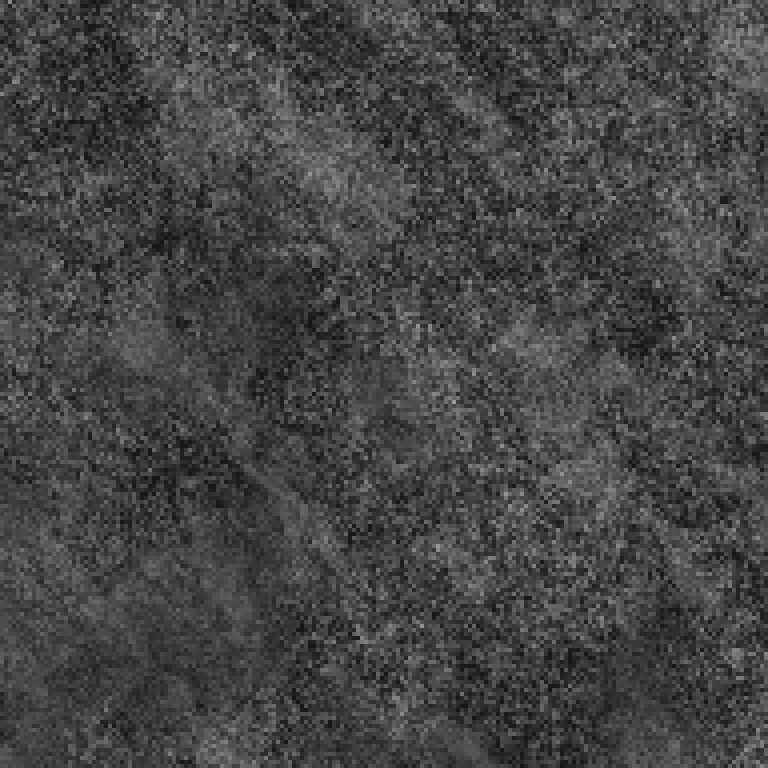
Write a WebGL 2 fragment shader that draws this texture.

```glsl
#version 300 es
precision highp float;
// Dark grey weathered stone made of small square grains, with cloudy patches and slanted pale veins.

#define CELLS 192.0        // grains across the canvas
#define MEAN_TONE 0.264
#define GRAIN_AMOUNT 0.162 // contrast from grain to grain
#define CLUMP_AMOUNT 0.17  // contrast of small clumps of grains
#define CLOUD_AMOUNT 0.28  // contrast of broad patches
#define CLOUD_SCALE 8.0
#define VEIN_AMOUNT 0.08
#define VEIN_ANGLE -0.93   // radians, falling to the right
#define SMOOTH_GRAIN 0.58  // grain factor in worn areas
#define ROUGH_GRAIN 1.16   // grain factor in coarse areas

uniform vec2 u_resolution;
out vec4 fragColor;

// Integer hash of a lattice point, 0 to 1
float hash(vec2 p, uint seed) {
    uvec2 q = uvec2(ivec2(p));
    uint h = q.x * 1597u + q.y * 51749u + seed * 7919u;
    h = h * 747796u + 28913u;
    h = (h ^ (h >> 15)) * 73939u;
    h = (h ^ (h >> 13)) * 95717u;
    h ^= h >> 16;
    return float(h & 0xFFFFu) / 65535.0;
}

float valueNoise(vec2 p, uint seed) {
    vec2 i = floor(p);
    vec2 f = p - i;
    f = f * f * (3.0 - 2.0 * f);
    float low = mix(hash(i, seed), hash(i + vec2(1, 0), seed), f.x);
    float high = mix(hash(i + vec2(0, 1), seed), hash(i + vec2(1, 1), seed), f.x);
    return mix(low, high, f.y);
}

float fbm(vec2 p, uint seed) {
    float sum = 0.0, weight = 0.5, total = 0.0;
    for (uint octave = 0u; octave < 5u; octave++) {
        sum += weight * valueNoise(p, seed + octave);
        total += weight;
        weight *= 0.65;
        p = mat2(1.6, 1.2, -1.2, 1.6) * p + 3.7;
    }
    return sum / total;
}

// Coordinates turned so that x runs along the veins
vec2 turn(vec2 p) {
    float c = cos(VEIN_ANGLE), s = sin(VEIN_ANGLE);
    return vec2(c * p.x + s * p.y, c * p.y - s * p.x);
}

// Narrow ragged slivers stretched along the vein direction
float veins(vec2 p) {
    vec2 warp = vec2(fbm(p * 14.0, 31u), fbm(p * 14.0, 41u)) - 0.5;
    vec2 along = turn(p + 0.08 * warp);
    float sliver = valueNoise(along * vec2(6.0, 22.0) + 40.0, 51u);
    return smoothstep(0.62, 0.86, sliver + 0.5 * (fbm(p * 30.0, 61u) - 0.5));
}

// Brightness of one grain
float grainTone(vec2 cell) {
    vec2 p = (cell + 0.5) / CELLS;
    float vein = veins(p);

    // Worn towards the lower left, coarse towards the upper right
    float wear = fbm(p * 6.0 + 11.0, 71u) + 0.2 * (p.x + p.y - 0.75);
    float roughness = mix(SMOOTH_GRAIN, ROUGH_GRAIN, smoothstep(0.32, 0.58, wear));
    roughness *= 1.0 - 0.3 * vein;

    // Broad patches, partly drawn out along the veins
    float cloud = 0.65 * fbm(p * CLOUD_SCALE, 1u)
                + 0.55 * fbm(turn(p) * CLOUD_SCALE * vec2(0.7, 1.5) + 30.0, 11u) - 0.6;
    float clump = 0.6 * valueNoise(cell * 0.31, 81u)
                + 0.7 * valueNoise(turn(cell) * vec2(0.4, 0.6) + 300.0, 82u) - 0.65;
    float grain = hash(cell, 91u) + hash(cell, 92u) - 1.0;

    float d = CLOUD_AMOUNT * cloud + VEIN_AMOUNT * (vein - 0.15)
            + roughness * (CLUMP_AMOUNT * clump + GRAIN_AMOUNT * grain);
    return max(MEAN_TONE + d + 0.7 * d * d, 0.09);
}

void main() {
    // Square grains, blended over one pixel at their edges
    vec2 q = gl_FragCoord.xy / u_resolution.y * CELLS - 0.5;
    float pixelWidth = CELLS / u_resolution.y;
    vec2 cell = floor(q);
    vec2 t = clamp((q - cell - 0.5) / pixelWidth + 0.5, 0.0, 1.0);

    float lower = mix(grainTone(cell), grainTone(cell + vec2(1, 0)), t.x);
    float upper = mix(grainTone(cell + vec2(0, 1)), grainTone(cell + vec2(1, 1)), t.x);
    fragColor = vec4(vec3(mix(lower, upper, t.y)), 1.0);
}
```
